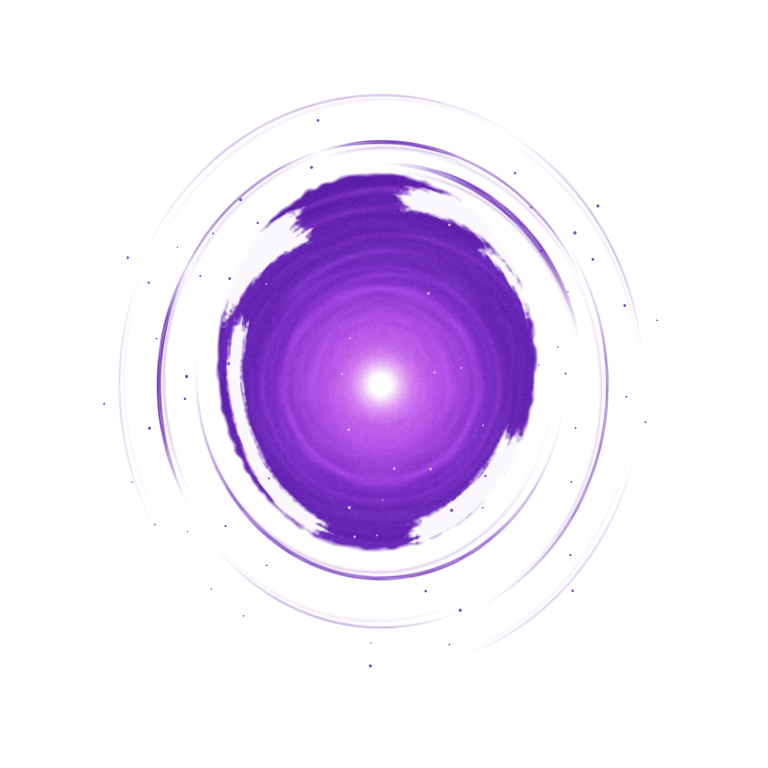
A WebGL 2 fragment shader for this background:

```glsl
#version 300 es
precision highp float;
// A glowing violet disc with brushed gaps, surrounded by thin broken rings on white.

uniform vec2 u_resolution;
out vec4 fragColor;

const float PI = 3.14159265;
const vec3 WHITE = vec3(1.0);
const vec3 DEEP = vec3(0.36, 0.12, 0.66);
const vec3 VIOLET = vec3(0.42, 0.16, 0.73);
const vec3 ORCHID = vec3(0.65, 0.27, 0.89);
const vec3 PINK = vec3(0.87, 0.50, 0.95);

const vec2 GLOW_CENTER = vec2(0.496, 0.499);
const vec2 DISC_CENTER = vec2(0.490, 0.529);
const vec2 DISC_RADII = vec2(0.207, 0.245);
const float RING_ASPECT = 0.915;
const float SPECK_CELL = 0.036;
const float SPECK_REACH = 0.37;

// Broken rings: radius, center height, middle angle, half span
const int ARC_COUNT = 12;
const vec4 ARCS[ARC_COUNT] = vec4[](
  vec4(0.316, 0.499, 3.10, 0.60), vec4(0.316, 0.499, 2.30, 0.55),
  vec4(0.316, 0.499, 1.48, 0.42), vec4(0.316, 0.499, 0.95, 0.55),
  vec4(0.322, 0.499, -0.25, 0.95), vec4(0.316, 0.499, -1.80, 0.70),
  vec4(0.377, 0.499, 1.85, 0.95), vec4(0.374, 0.499, 0.60, 0.55),
  vec4(0.372, 0.499, -0.75, 0.60), vec4(0.372, 0.499, 3.20, 0.55),
  vec4(0.288, 0.499, 0.88, 0.72), vec4(0.262, 0.509, -1.70, 1.65));
// Half width and strength of each broken ring
const vec2 STROKES[ARC_COUNT] = vec2[](
  vec2(0.0030, 0.95), vec2(0.0017, 0.60), vec2(0.0025, 0.95), vec2(0.0016, 0.60),
  vec2(0.0020, 0.60), vec2(0.0016, 0.35), vec2(0.0015, 0.32), vec2(0.0015, 0.32),
  vec2(0.0015, 0.22), vec2(0.0015, 0.18), vec2(0.0040, 0.90), vec2(0.0026, 0.80));

// Brushed gaps: radius in disc units, half width, middle angle, half span
const int GAP_COUNT = 5;
const vec4 GAPS[GAP_COUNT] = vec4[](
  vec4(0.915, 0.045, 3.62, 0.73), vec4(0.950, 0.095, 2.52, 0.37),
  vec4(0.965, 0.065, 0.93, 0.46), vec4(0.955, 0.028, 0.50, 0.23),
  vec4(0.945, 0.065, -0.87, 0.44));
const float GAP_SLOPES[GAP_COUNT] = float[](0.06, 0.25, -0.20, -0.20, 0.02);

float hash(vec2 p) {
  return fract(sin(dot(p, vec2(127.1, 311.7))) * 43758.5453);
}

float noise(vec2 p) {
  vec2 i = floor(p), f = fract(p);
  f = f * f * (3.0 - 2.0 * f);
  return mix(mix(hash(i), hash(i + vec2(1, 0)), f.x),
             mix(hash(i + vec2(0, 1)), hash(i + vec2(1, 1)), f.x), f.y);
}

float angleFrom(vec2 v, float middle) {
  return mod(atan(v.y, v.x) - middle + PI, 2.0 * PI) - PI;
}

float bell(float x, float width) {
  return exp(-x * x / (width * width));
}

float ringInk(vec2 p, float pixel) {
  float ink = 0.0;
  for (int i = 0; i < ARC_COUNT; i++) {
    vec4 arc = ARCS[i];
    vec2 v = (p - vec2(GLOW_CENTER.x, arc.y)) / vec2(RING_ASPECT, 1.0);
    float turn = angleFrom(v, arc.z);
    float along = 1.0 - smoothstep(0.25, 1.0, abs(turn) / arc.w);
    float offset = length(v) - arc.x;
    float width = STROKES[i].x * (0.4 + 0.6 * along);
    float line = 1.0 - smoothstep(width - pixel, width + pixel, abs(offset));
    float bristle = 0.65 + 0.35 * noise(vec2(offset * 500.0, turn * 14.0 + arc.x * 90.0));
    // A paler parallel strand beside the main stroke
    float strand = 0.22 * bell(offset + 0.007 + 0.006 * turn, 0.0022);
    ink = max(ink, (line * bristle + strand) * along * STROKES[i].y);
  }
  return ink;
}

float discCover(vec2 p, float pixel) {
  vec2 v = (p - DISC_CENTER) / DISC_RADII;
  float q = length(v);
  float rough = 0.018 * (noise(p * 90.0) - 0.5);
  float edge = pixel / DISC_RADII.x + 0.008;
  float cover = 1.0 - smoothstep(1.0 - edge, 1.0 + edge, q + rough);
  for (int i = 0; i < GAP_COUNT; i++) {
    vec4 gap = GAPS[i];
    float turn = angleFrom(v, gap.z);
    float offset = abs(q - gap.x - GAP_SLOPES[i] * turn);
    float fray = noise(vec2(q * 65.0, turn * 7.0)) + 0.5 * noise(p * 230.0) - 0.75;
    float band = 1.0 - smoothstep(-0.014, 0.014, offset - gap.y + 0.018 * fray);
    float ends = 1.0 - smoothstep(-0.05, 0.05, abs(turn) - gap.w + 0.10 * fray);
    cover *= 1.0 - 0.97 * band * ends;
  }
  return cover;
}

vec3 discColor(vec2 p) {
  vec2 v = p - GLOW_CENTER;
  float r = length(v);
  vec3 color = mix(ORCHID, VIOLET, smoothstep(0.07, 0.175, r));
  color = mix(color, DEEP, 0.75 * smoothstep(0.15, 0.26, r));
  // Bright ripples around the core, then arcs crowding the top
  float ripple = 0.35 * bell(r - 0.088, 0.004) + 0.55 * bell(r - 0.125, 0.006);
  ripple += 0.22 * bell(r - 0.153, 0.004);
  for (int i = 0; i < 5; i++) {
    float k = float(i);
    float arcRadius = 0.143 + 0.028 * k;
    float lean = angleFrom(v, 1.57 + 0.35 * sin(k * 2.4));
    ripple += 0.32 * bell(r - arcRadius + 0.012 * lean, 0.004) * bell(lean, 0.65);
  }
  color = mix(color, vec3(0.70, 0.29, 0.93), min(ripple, 0.8));
  color += 0.05 * (noise(vec2(r * 160.0, abs(angleFrom(v, 1.57)) * 3.0)) - 0.5);
  color = mix(color, PINK, 0.95 * bell(r, 0.066));
  color = mix(color, WHITE, min(1.0, 1.25 * bell(r, 0.027)));
  return color + 0.035 * (noise(p * 400.0) - 0.5);
}

float specks(vec2 p, float pixel) {
  vec2 cell = floor(p / SPECK_CELL);
  vec2 spot = 0.15 + 0.7 * vec2(hash(cell), hash(cell + 19.3));
  float size = mix(0.0008, 0.0021, hash(cell + 7.7));
  float d = length(p - (cell + spot) * SPECK_CELL);
  float dot_ = 1.0 - smoothstep(size - pixel * 0.6, size + pixel * 0.6, d);
  return dot_ * step(0.82, hash(cell + 41.9)) * step(length(p - GLOW_CENTER), SPECK_REACH);
}

void main() {
  float side = min(u_resolution.x, u_resolution.y);
  vec2 p = (gl_FragCoord.xy - 0.5 * u_resolution) / side + 0.5;
  float pixel = 1.0 / side;
  float cover = discCover(p, pixel);
  vec3 color = mix(WHITE, VIOLET, ringInk(p, pixel));
  color = mix(color, discColor(p), cover);
  vec3 speckColor = mix(VIOLET, vec3(0.95, 0.78, 1.0), cover);
  color = mix(color, speckColor, 0.85 * specks(p, pixel));
  fragColor = vec4(clamp(color, 0.0, 1.0), 1.0);
}
```
